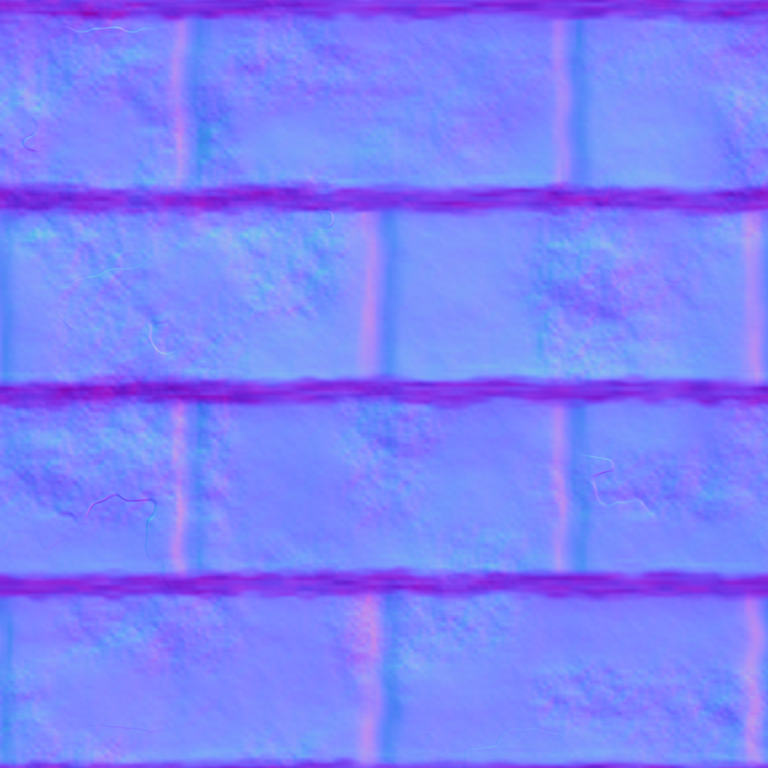
This texture map is drawn by a WebGL 1 fragment shader. Its source:

```glsl
precision highp float;
uniform vec2 u_resolution;

float hash(vec2 p) {
  vec3 q = fract(vec3(p.xyx) * 0.1031);
  q += dot(q, q.yzx + 33.33);
  return fract((q.x + q.y) * q.z);
}

// Value noise that wraps after one canvas
float noise(vec2 uv, vec2 period) {
  vec2 p = uv * period;
  vec2 i = floor(p);
  vec2 f = fract(p);
  f = f * f * f * (f * (f * 6.0 - 15.0) + 10.0);
  vec2 a = mod(i, period);
  vec2 b = mod(i + 1.0, period);
  vec2 seed = period.yx * 1.37 + 7.0;
  return mix(mix(hash(a + seed), hash(vec2(b.x, a.y) + seed), f.x),
             mix(hash(vec2(a.x, b.y) + seed), hash(b + seed), f.x), f.y);
}

// Rough stone relief with sparse chipped ledges
float stoneHeight(vec2 uv) {
  float height = 0.0;
  float amplitude = 0.011;
  float frequency = 9.0;
  for (int i = 0; i < 5; i++) {
    height += amplitude * noise(uv, vec2(frequency, frequency + 2.0));
    amplitude *= 0.47;
    frequency *= 2.0;
  }
  float ledge = 0.65 * noise(uv, vec2(7.0, 10.0))
              + 0.25 * noise(uv, vec2(19.0, 23.0))
              + 0.10 * noise(uv, vec2(47.0, 53.0));
  float sparse = smoothstep(0.5, 0.75, noise(uv, vec2(6.0, 7.0)));
  return height + 0.0009 * sparse * smoothstep(0.485, 0.515, ledge);
}

vec2 stoneSlope(vec2 uv) {
  float e = 0.002;
  float h = stoneHeight(uv);
  return vec2(h - stoneHeight(uv + vec2(e, 0.0)),
              h - stoneHeight(uv + vec2(0.0, e))) / e;
}

void main() {
  vec2 uv = gl_FragCoord.xy / u_resolution;

  // Running bond: two bricks across, four courses down, wavering joints
  float v = 3.96 - 4.0 * uv.y + 0.03 * (noise(uv, vec2(14.0, 8.0)) - 0.5);
  float row = floor(v);
  float odd = mod(row, 2.0);
  float u = 2.0 * uv.x - 0.49 + 0.5 * odd
          + 0.018 * (noise(uv, vec2(8.0, 24.0)) - 0.5);
  float dy = v - floor(v + 0.5);
  float dx = u - floor(u + 0.5);
  float down = fract(v);
  vec2 brick = vec2(mod(floor(u), 2.0), mod(row, 4.0));

  // Masks of the bed joints and of the brick faces
  float bedEdge = abs(dy) + 0.03 * (noise(uv, vec2(40.0, 96.0)) - 0.5);
  float bed = 1.0 - smoothstep(0.025, 0.095, bedEdge);
  float face = (1.0 - bed) * smoothstep(0.01, 0.07, abs(dx));

  // Faces: gentle tilt, uneven swells, smooth and rough areas
  float swell = noise(uv, vec2(5.0, 9.0));
  float rough = smoothstep(0.25, 0.75, noise(uv, vec2(8.0, 11.0)));
  vec2 slope = vec2(-0.03, 0.04);
  slope += face * 0.05 * (vec2(hash(brick + 3.0), hash(brick + 19.0)) - 0.5);
  slope.y += face * (0.13 * smoothstep(0.4, 0.8, swell)
           + 0.08 * smoothstep(0.55, 0.9, down));
  slope += stoneSlope(uv) * mix(0.3, 1.15, rough) * mix(0.6, 1.0, face);

  // Head joints: right edge of one brick, then left edge of the next
  float grain = noise(uv, vec2(150.0, 22.0));
  float width = mix(0.020, 0.026, odd);
  float rightEdge = exp(-pow((dx + 0.028) / width, 2.0));
  float leftEdge = exp(-pow((dx - 0.026) / 0.025, 2.0));
  float head = (1.0 - bed) * (0.65 + 0.6 * grain);
  slope.x += head * (0.38 * rightEdge - 0.30 * leftEdge);
  slope.y += (1.0 - bed) * rightEdge * 0.04;

  // Bed joints: steep shaded drop with long streaks and a pale lip above
  float streak = noise(uv, vec2(22.0, 170.0)) - 0.5;
  float fleck = noise(uv, vec2(45.0, 120.0)) - 0.5;
  slope.y += bed * (-0.64 + 0.30 * streak);
  slope.x += bed * 0.30 * fleck;
  float lip = exp(-pow((dy + 0.11) / 0.03, 2.0));
  slope.y += lip * (0.06 + 0.16 * streak);
  float shoulder = smoothstep(0.03, 0.09, dy) * (1.0 - smoothstep(0.09, 0.2, dy));
  slope.y -= 0.10 * shoulder;

  // Encode the unit normal as colour
  vec3 normal = vec3(slope, sqrt(max(0.06, 1.0 - dot(slope, slope))));
  gl_FragColor = vec4(normalize(normal) * 0.5 + 0.5, 1.0);
}
```
